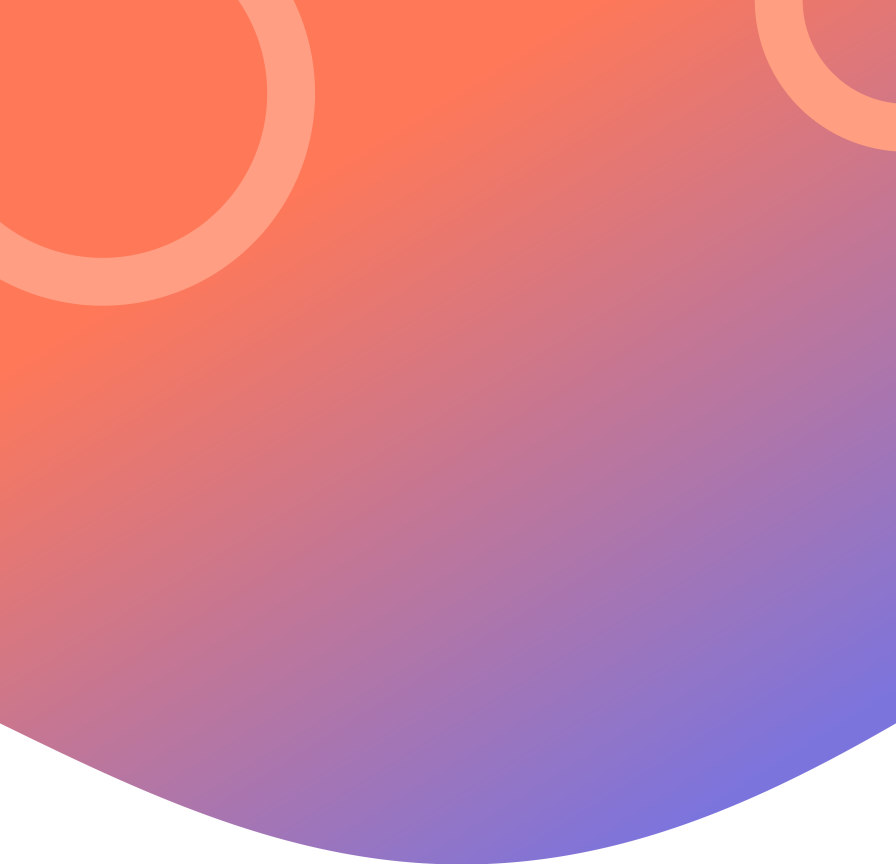
Write a Shadertoy shader that draws this background.

```glsl
// A coral-to-violet diagonal gradient panel with two pale rings at the top
// and a curved lower edge over white. Rings are circle distance fields; the
// edge is a polynomial arc. Units are canvas widths, measured from the top left.

const vec3 CORAL  = vec3(1.0, 0.471, 0.345);
const vec3 VIOLET = vec3(0.486, 0.455, 0.867);
const vec3 PAPER  = vec3(1.0);
const vec3 LEFT_RING_COLOR  = vec3(1.0, 0.62, 0.515);
const vec3 RIGHT_RING_COLOR = vec3(1.0, 0.62, 0.502);

// Gradient axis and the distances along it where the blend starts and ends
const vec2  GRADIENT_AXIS  = vec2(0.53, 0.848);
const float GRADIENT_START = 0.3516;
const float GRADIENT_END   = 1.186;

// Rings: centre x, centre y, middle radius
const vec3  LEFT_RING  = vec3(0.1146, 0.1042, 0.2103);
const vec3  RIGHT_RING = vec3(1.0117, 0.0, 0.1426);
const float RING_HALF_WIDTH = 0.0267;

// Lower edge: depth at both sides, then the sag polynomial
const float EDGE_DEPTH = 0.8073;
const vec3  EDGE_SAG   = vec3(0.488, 0.477, -0.388);

float ringDistance(vec2 p, vec3 ring) {
    return abs(length(p - ring.xy) - ring.z) - RING_HALF_WIDTH;
}

// Approximate signed distance to the lower edge, negative inside the panel
float panelDistance(vec2 p) {
    float x = p.x;
    float bow = x * (1.0 - x);
    float sag = dot(EDGE_SAG, vec3(1.0, x, x * x));
    float slope = (1.0 - 2.0 * x) * sag + bow * (EDGE_SAG.y + 2.0 * EDGE_SAG.z * x);
    return (p.y - EDGE_DEPTH - bow * sag) / sqrt(1.0 + slope * slope);
}

// Coverage of a shape, smoothed over one pixel
float coverage(float dist) {
    return clamp(0.5 - dist * iResolution.x, 0.0, 1.0);
}

void mainImage(out vec4 fragColor, in vec2 fragCoord) {
    vec2 p = vec2(fragCoord.x, iResolution.y - fragCoord.y) / iResolution.x;

    // Diagonal gradient
    float along = dot(p, GRADIENT_AXIS);
    float blend = clamp((along - GRADIENT_START) / (GRADIENT_END - GRADIENT_START), 0.0, 1.0);
    vec3 color = mix(CORAL, VIOLET, blend);

    // Rings
    color = mix(color, LEFT_RING_COLOR, coverage(ringDistance(p, LEFT_RING)));
    color = mix(color, RIGHT_RING_COLOR, coverage(ringDistance(p, RIGHT_RING)));

    // Curved lower edge
    color = mix(PAPER, color, coverage(panelDistance(p)));

    fragColor = vec4(color, 1.0);
}
```
